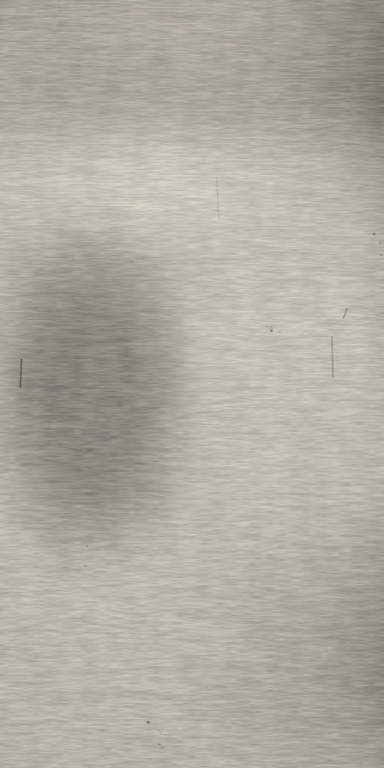
This texture is drawn by a Shadertoy shader. Its source:

```glsl
// Brushed metal sheet with soft blurred reflections, fine horizontal grain and small marks
#define BASE_TONE 0.735
#define SHADOW_DEPTH 0.205
#define GRAIN_STRENGTH 0.19
#define SCRATCH_COUNT 8
#define PIT_CLUSTERS 5
#define PITS_PER_CLUSTER 6
#define COOL_TINT vec3(1.0, 1.0, 0.94)
#define LIGHT_TINT vec3(1.0, 0.982, 0.918)
#define WARM_TINT vec3(1.0, 0.955, 0.89)

float hash(vec2 p) {
    return fract(sin(dot(p, vec2(127.1, 311.7))) * 43758.5453);
}

vec2 hash2(vec2 p) {
    return vec2(hash(p), hash(p + 37.3));
}

float noise(vec2 p) {
    vec2 i = floor(p), f = fract(p);
    f = f * f * (3.0 - 2.0 * f);
    return mix(mix(hash(i), hash(i + vec2(1, 0)), f.x),
               mix(hash(i + vec2(0, 1)), hash(i + vec2(1, 1)), f.x), f.y);
}

// Soft elliptical patch of light or shade
float glow(vec2 p, vec2 centre, vec2 radius) {
    vec2 q = (p - centre) / radius;
    return exp(-dot(q, q));
}

float segmentDistance(vec2 p, vec2 a, vec2 b) {
    vec2 pa = p - a, ba = b - a;
    return length(pa - ba * clamp(dot(pa, ba) / dot(ba, ba), 0.0, 1.0));
}

// Broad reflections; p.x runs 0..1 and p.y runs 0..2
float reflections(vec2 p) {
    float oval = length((p - vec2(0.23, 0.98)) / vec2(0.26, 0.44));
    float tone = BASE_TONE;
    tone -= SHADOW_DEPTH * (1.0 - smoothstep(0.35, 1.28, oval));
    tone += 0.055 * glow(p, vec2(0.38, 1.52), vec2(0.36, 0.14));
    tone += 0.030 * glow(p, vec2(0.76, 1.05), vec2(0.26, 0.55));
    tone -= 0.075 * smoothstep(1.54, 1.76, p.y);
    tone += 0.040 * glow(p, vec2(0.45, 1.92), vec2(0.30, 0.10));
    tone -= 0.140 * glow(p, vec2(1.06, 1.78), vec2(0.26, 0.32));
    tone -= 0.145 * glow(p, vec2(1.06, 0.28), vec2(0.36, 0.32));
    tone -= 0.035 * smoothstep(0.92, 1.0, p.x);
    return tone - 0.025 * smoothstep(0.5, 0.0, p.y);
}

// Short overlapping horizontal brush strokes, centred on zero
float brushGrain(vec2 p) {
    p.y += 0.004 * noise(p * vec2(9.0, 14.0));
    float grain = 0.42 * noise(p * vec2(30.0, 235.0));
    grain += 0.34 * noise(p * vec2(64.0, 310.0) + 17.0);
    grain += 0.24 * noise(p * vec2(14.0, 120.0) + 53.0);
    return grain - 0.5;
}

// Sparse thin scratches, mostly upright, and clusters of tiny pits
float marks(vec2 p, float pixel) {
    float dark = 0.0;
    for (int i = 0; i < SCRATCH_COUNT; i++) {
        vec2 id = vec2(float(i), 5.0);
        vec2 start = hash2(id) * vec2(1.0, 2.0);
        vec2 span = (hash2(id + 11.0) - vec2(0.5, 0.0)) * vec2(0.025, 0.11);
        float d = segmentDistance(p, start, start + span + vec2(0.0, 0.015));
        dark += 0.22 * hash(id + 23.0) * (1.0 - smoothstep(0.0, 0.0015 + pixel, d));
    }
    for (int c = 0; c < PIT_CLUSTERS; c++) {
        vec2 centre = hash2(vec2(float(c), 71.0)) * vec2(1.0, 2.0);
        for (int k = 0; k < PITS_PER_CLUSTER; k++) {
            vec2 id = vec2(float(c), float(k) + 83.0);
            vec2 offset = (hash2(id) - 0.5) * vec2(0.045, 0.07);
            float radius = mix(0.001, 0.0035, hash(id + 9.0));
            float d = length((p - centre - offset) * vec2(0.8, 1.1)) - radius;
            dark += 0.28 * hash(id + 3.0) * (1.0 - smoothstep(-pixel, pixel, d));
        }
    }
    return min(dark, 0.4);
}

void mainImage(out vec4 fragColor, in vec2 fragCoord) {
    vec2 p = fragCoord / iResolution.xy * vec2(1.0, 2.0);
    float pixel = 1.0 / iResolution.x;

    float tone = reflections(p);
    tone += 0.02 * (noise(p * vec2(5.0, 7.0)) - 0.5);
    tone += GRAIN_STRENGTH * brushGrain(p);
    tone -= marks(p, pixel);

    // Cool shade, creamy light and a warm cast near the top
    vec3 tint = mix(COOL_TINT, LIGHT_TINT, smoothstep(0.52, 0.74, tone));
    tint = mix(tint, WARM_TINT, 0.75 * smoothstep(1.5, 1.85, p.y));
    fragColor = vec4(clamp(tone * tint, 0.0, 1.0), 1.0);
}
```
